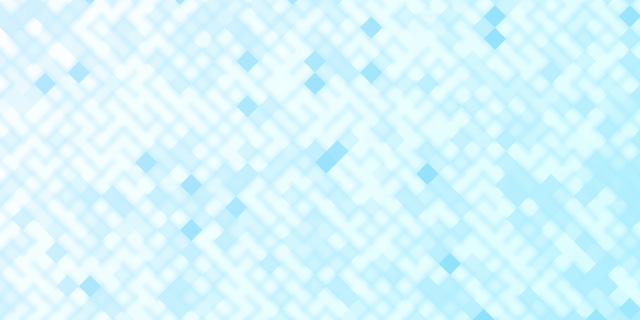
Reproduce this background procedurally as a Shadertoy shader.

```glsl
// A pale blue mosaic of diamond tiles: a square grid turned by 45 degrees.
// Hashed tones fill the tiles, and soft shade gathers along the closed seams,
// while open seams join light tiles into strips. A white-to-cyan wash tints all.

const float TILE_DIAGONAL = 0.0703;   // in canvas heights
const float SEAM_SOFTNESS = 0.19;     // in tile sides
const vec3 TONE_ABSORPTION = vec3(0.40, 0.135, 0.012);

float hash(vec2 p, float seed) {
    vec3 q = fract(vec3(p.xyx) * 0.1031 + seed * 0.317);
    q += dot(q, q.yzx + 33.33);
    return fract((q.x + q.y) * q.z);
}

float valueNoise(vec2 p, float seed) {
    vec2 cell = floor(p), f = fract(p);
    f = f * f * (3.0 - 2.0 * f);
    float low = mix(hash(cell, seed), hash(cell + vec2(1, 0), seed), f.x);
    float high = mix(hash(cell + vec2(0, 1), seed), hash(cell + 1.0, seed), f.x);
    return mix(low, high, f.y);
}

float segmentDistance(vec2 p, vec2 a, vec2 b) {
    vec2 ab = b - a;
    return length(p - a - ab * clamp(dot(p - a, ab) / dot(ab, ab), 0.0, 1.0));
}

// Some tiles borrow the tone of a neighbour, which makes short bars.
vec2 toneOwner(vec2 id) {
    float pick = hash(id, 1.0);
    if (pick < 0.24) return id - vec2(0, 1);
    if (pick < 0.36) return id - vec2(1, 0);
    return id;
}

// Mostly light tiles, fewer mid tiles and rare strong ones.
float tileTone(vec2 id, float bias) {
    float rank = hash(toneOwner(id), 2.0) + bias;
    float tone = 0.05 * hash(id, 3.0);
    tone += 0.20 * smoothstep(0.52, 0.70, rank);
    tone += 0.19 * smoothstep(0.76, 0.94, rank);
    float strong = step(0.965, hash(id, 4.0));
    return mix(tone, 0.62 + 0.2 * hash(id, 5.0), strong);
}

// Shade from one seam: zero when it is open.
float seamShade(vec2 p, vec2 a, vec2 b, float closed) {
    float d = segmentDistance(p, a, b) / SEAM_SOFTNESS;
    return closed * exp(-d * d);
}

// Antialiased share of the pixel that lies in a unit tile.
float tileCoverage(vec2 offset, float footprint) {
    vec2 c = clamp((0.5 - abs(offset)) / footprint + 0.5, 0.0, 1.0);
    return c.x * c.y;
}

float mosaicTone(vec2 p, float footprint, float bias) {
    vec2 home = floor(p);
    float tone = 0.0, shade = 0.0, total = 0.0;
    for (int j = -1; j <= 1; j++) {
        for (int i = -1; i <= 1; i++) {
            vec2 id = home + vec2(i, j);
            float coverage = tileCoverage(p - id - 0.5, footprint);
            if (coverage > 0.0) tone += coverage * tileTone(id, bias);
            total += coverage;

            // Seams across the falling diagonal are open more often.
            float closedU = step(0.38, hash(id, 6.0));
            float closedV = step(0.56, hash(id, 7.0));
            shade += seamShade(p, id, id + vec2(0, 1), closedU);
            shade += seamShade(p, id, id + vec2(1, 0), closedV);
        }
    }
    tone /= total;
    float depth = 0.29 * (1.0 - smoothstep(0.05, 0.55, tone));
    return tone + depth * (1.0 - exp(-1.1 * shade));
}

vec3 wash(vec2 uv) {
    float amount = clamp(0.85 * uv.x + 0.25 * (1.0 - uv.y), 0.0, 1.0);
    return mix(vec3(1.0), vec3(0.87, 0.995, 1.0), amount);
}

void mainImage(out vec4 fragColor, in vec2 fragCoord) {
    vec2 uv = fragCoord / iResolution.xy;
    vec2 pos = fragCoord / iResolution.y;

    // Turn the canvas so that unit squares become diamonds.
    vec2 p = vec2(pos.x + pos.y, pos.x - pos.y) / TILE_DIAGONAL + 40.0;
    float footprint = 1.4 / (iResolution.y * TILE_DIAGONAL);

    // Broad drifts of darker tiles, denser to the right.
    float bias = 0.24 * (valueNoise(pos * 3.5, 8.0) - 0.5) + 0.10 * (uv.x - 0.5);

    vec3 colour = wash(uv) - TONE_ABSORPTION * mosaicTone(p, footprint, bias);
    fragColor = vec4(clamp(colour, 0.0, 1.0), 1.0);
}
```
